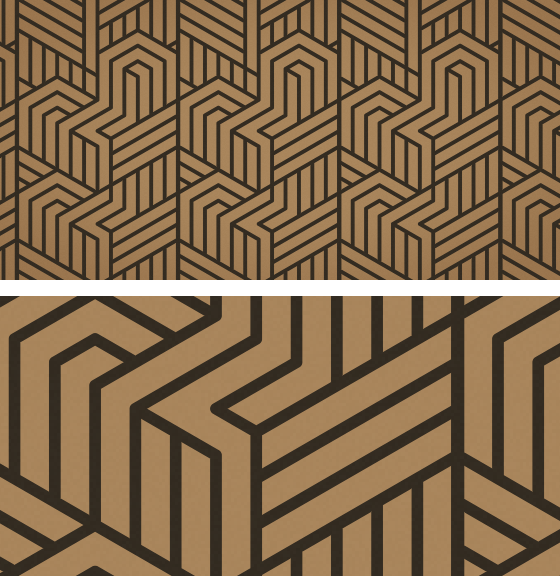
Top: the whole. Bottom: its middle third, enlarged.
Reproduce this pattern procedurally as a Shadertoy shader.

```glsl
// Isometric lattice of arches, steps and planks in dark lines on warm tan
#define UNIT 0.04796      // line spacing, as a share of canvas height
#define ORIGIN vec2(0.0605, 0.0245)
#define COLUMNS 12.0      // spacings per horizontal repeat
#define LINE_WIDTH 0.29   // in spacings
#define SEAM_EXTRA 0.02
#define TAN_CENTER vec3(0.662, 0.522, 0.358)
#define TAN_EDGE vec3(0.605, 0.460, 0.305)
#define INK vec3(0.200, 0.170, 0.130)
#define GRAIN 0.012
#define TOP_SHIFT 1.45    // height of the upper planks

// Vertical steps of the 30 degree lattice are 2/sqrt(3) spacings
const vec2 LATTICE = vec2(1.0, 1.154701);

vec2 pos;
float dist;

float hash(vec2 p) {
    p = fract(p * vec2(0.1031, 0.1137));
    p += dot(p, p.yx + 33.33);
    return fract((p.x + p.y) * p.x * 17.0);
}

// Adds one segment given in lattice coordinates
void seg(float ax, float ay, float bx, float by) {
    vec2 a = vec2(ax, ay) * LATTICE;
    vec2 ab = vec2(bx, by) * LATTICE - a;
    vec2 ap = pos - a;
    float t = clamp(dot(ap, ab) / dot(ab, ab), 0.0, 1.0);
    dist = min(dist, length(ap - ab * t));
}

// Nested gables with their left foot at x, inner ones inset by one
void gables(float x, float y) {
    for (float i = 0.0; i < 3.0; i++) {
        float foot = y + 1.5 + 0.5 * i;
        seg(x + i, foot, x + 3.0, y + i);
        seg(x + 3.0, y + i, x + 6.0 - i, foot);
    }
}

// House, folded steps and planks; reach sets the length of the floor stripes
void block(float y, float reach) {
    gables(0.0, y + 4.5);
    for (float i = 1.0; i < 7.0; i++)
        seg(i, y + 6.0 + 0.5 * i, i, y + 9.0 + 0.5 * i);

    // Floor
    seg(0.0, y + 9.0, 6.0, y + 12.0);
    for (float j = 1.0; j < 3.0; j++)
        seg(0.0, y + 9.0 + j, reach - j, y + 9.0 + 0.5 * (reach + j));

    // Folded steps
    seg(6.0, y + 6.0, 3.0, y + 7.5);
    seg(7.0, y + 6.5, 4.0, y + 8.0);
    seg(4.0, y + 8.0, 6.0, y + 9.0);
    seg(8.0, y + 7.0, 6.0, y + 8.0);
    seg(6.0, y + 8.0, 7.0, y + 8.5);
    seg(7.0, y + 8.5, 7.0, y + 12.5);

    // Rising planks and the pickets above them
    for (float k = 0.0; k < 3.0; k++)
        seg(7.0, y + 8.5 + k, 12.0, y + 6.0 + k);
    seg(6.0, y + 12.0, 12.0, y + 9.0);
    seg(8.0, y + 5.0, 8.0, y + 7.0);
    for (float i = 9.0; i < 12.0; i++)
        seg(i, y + 9.0 - 0.5 * i, i, y + 12.0 - 0.5 * i);
}

void arch() {
    gables(6.0, 1.5);
    for (float i = 0.0; i < 3.0; i++)
        seg(6.0 + i, 3.0 + 0.5 * i, 6.0 + i, 6.0 + 0.5 * i);
    seg(8.0, 4.0, 9.0, 4.5);
}

// Planks, pole and pickets above the house and the arch
void canopy() {
    float s = TOP_SHIFT;
    for (float k = 0.0; k < 5.0; k++) {
        seg(0.0, s - k, 5.0, s + 2.5 - k);
        seg(6.0, s - k, 12.0, s - 3.0 - k);
    }
    seg(5.0, s + 2.5, 6.0, s + 3.0);
    seg(5.0, -2.0, 5.0, s + 2.5);
    seg(6.0, -2.0, 6.0, 3.0);
    for (float i = 1.0; i < 6.0; i++) {
        float roof = 0.5 * abs(i - 3.0);
        seg(i, s + 0.5 * i, i, min(4.5 + roof, 4.55 + 0.5 * i));
        seg(i + 6.0, s - 0.5 * i, i + 6.0, 1.5 + roof);
    }
    seg(0.0, 4.55, 1.45, 5.275);
    seg(12.0, 2.2, 11.2, 2.6);
}

void mainImage(out vec4 fragColor, in vec2 fragCoord) {
    vec2 uv = fragCoord / iResolution.xy;
    vec2 p = vec2(fragCoord.x, iResolution.y - fragCoord.y) / iResolution.y;
    pos = (p - ORIGIN) / UNIT;
    pos.x = mod(pos.x, COLUMNS);

    // Full-height seam, then the parts of one repeat
    dist = min(pos.x, COLUMNS - pos.x) - SEAM_EXTRA;
    canopy();
    arch();
    block(0.0, 3.0);
    block(6.0, 6.0);
    for (float i = 8.0; i < 12.0; i++)
        seg(i, 21.0 - 0.5 * i, i, 20.0);

    // Soft shading toward the rim and a fine grain
    vec2 c = (uv - 0.5) * 2.0;
    vec3 color = mix(TAN_CENTER, TAN_EDGE, smoothstep(0.1, 1.6, dot(c, c)));
    float pixel = 1.0 / (UNIT * iResolution.y);
    float halfWidth = 0.5 * LINE_WIDTH;
    color = mix(INK, color, smoothstep(-0.6 * pixel, 0.6 * pixel, dist - halfWidth));
    color += GRAIN * (hash(floor(p * 256.0)) - 0.5);
    fragColor = vec4(color, 1.0);
}
```
